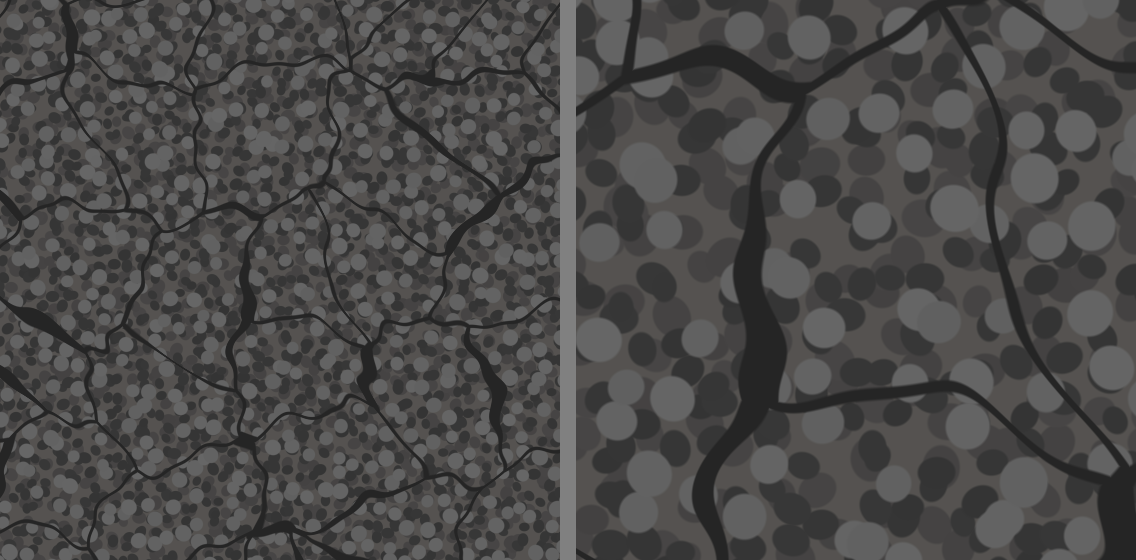
Left, the full canvas; right, a detail of the centre.
Write a Shadertoy shader that draws this texture.

```glsl
// Dark speckled asphalt: scattered grey pebbles crossed by winding cracks.

vec2 hash2(vec2 p) {
    vec3 q = fract(p.xyx * vec3(0.1031, 0.1030, 0.0973));
    q += dot(q, q.yzx + 33.33);
    return fract((q.xx + q.yz) * q.zy);
}

// Paints one jittered oval per grid cell over the ground colour.
vec3 scatter(vec3 ground, vec3 tone, vec2 uv, float count, float radius, float squash, float seed) {
    float soft = max(0.0010, 0.8 / iResolution.y);
    vec2 cell = floor(uv * count);
    for (int y = -1; y <= 1; y++)
    for (int x = -1; x <= 1; x++) {
        vec2 id = cell + vec2(x, y);
        vec2 centre = (id + hash2(id + seed)) / count;
        vec2 traits = hash2(id + seed + 71.0);
        float turn = 6.2832 * traits.x;
        vec2 axis = vec2(cos(turn), sin(turn));
        vec2 d = uv - centre;
        d = vec2(dot(d, axis), dot(d, vec2(-axis.y, axis.x)) / squash);
        float size = radius * mix(0.82, 1.15, traits.y);
        float cover = 1.0 - smoothstep(-soft, soft, length(d) - size);
        ground = mix(ground, tone * mix(0.97, 1.03, traits.x), cover);
    }
    return ground;
}

// Layered sines bend the straight cell borders into wandering lines.
vec2 meander(vec2 p) {
    p += 0.026 * sin(p.yx * vec2(15.0, 13.0) + vec2(1.3, 4.1));
    p += 0.010 * sin(p.yx * vec2(37.0, 43.0) + p * 11.0 + vec2(2.0, 0.5));
    return p + 0.0035 * sin(p.yx * vec2(97.0, 89.0) + p * 23.0);
}

vec2 seedPoint(vec2 id) {
    return id + 0.06 + 0.88 * hash2(id + 19.0);
}

// Signed distance to cellular borders; some borders swell in the middle.
float cracks(vec2 uv) {
    float scale = 4.8;
    vec2 p = meander(uv) * scale;
    vec2 cell = floor(p), nearId = cell, nearPoint = p;
    float best = 9.0;
    for (int y = -1; y <= 1; y++)
    for (int x = -1; x <= 1; x++) {
        vec2 id = cell + vec2(x, y);
        vec2 point = seedPoint(id);
        float d = length(p - point);
        if (d < best) { best = d; nearId = id; nearPoint = point; }
    }
    float border = 9.0;
    for (int y = -2; y <= 2; y++)
    for (int x = -2; x <= 2; x++) {
        if (x == 0 && y == 0) continue;
        vec2 id = nearId + vec2(x, y);
        vec2 point = seedPoint(id);
        vec2 middle = 0.5 * (point + nearPoint);
        float d = dot(middle - p, normalize(point - nearPoint));
        float strength = smoothstep(0.62, 0.95, hash2((id + nearId) * 3.0 + 5.0).x);
        float swell = strength * (1.0 - smoothstep(0.08, 0.55, length(p - middle)));
        float ripple = 1.0 + 0.25 * sin(dot(p, vec2(17.0, 13.0)));
        border = min(border, d - 0.015 - 0.046 * swell * ripple);
    }
    return border / scale;
}

void mainImage(out vec4 fragColor, in vec2 fragCoord) {
    vec2 uv = fragCoord / iResolution.y;

    // Pebbles, from the binder up to the pale top layer
    vec3 color = vec3(0.332, 0.322, 0.312);
    color = scatter(color, vec3(0.272, 0.264, 0.264), uv, 36.0, 0.0115, 0.85, 3.0);
    color = scatter(color, vec3(0.210, 0.210, 0.210), uv, 39.0, 0.0105, 0.82, 137.0);
    color = scatter(color, vec3(0.388, 0.388, 0.388), uv, 24.0, 0.0132, 0.95, 251.0);

    // Cracks
    float soft = max(0.0010, 0.8 / iResolution.y);
    float crack = 1.0 - smoothstep(-soft, soft, cracks(uv));
    color = mix(color, vec3(0.145), crack);

    fragColor = vec4(color, 1.0);
}
```
